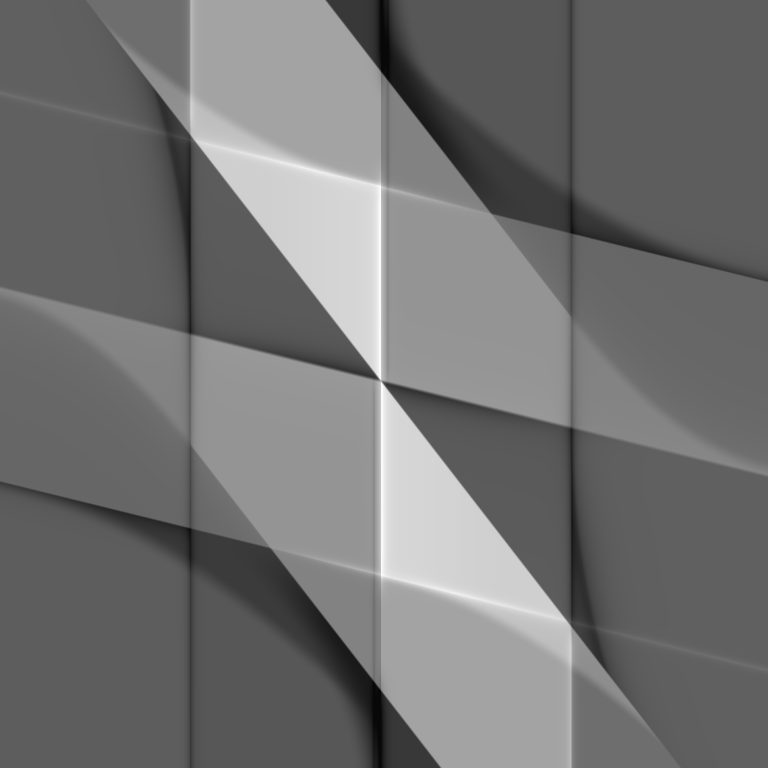
Reproduce this background procedurally as a Shadertoy shader.

```glsl
const vec2 CENTER = vec2(0.496, 0.504);
const float COLUMN = 0.248;        // spacing of the vertical folds
const float SHALLOW_SLOPE = 0.246;
const float SHALLOW_GAP = 0.253;
const float STEEP_SLOPE = 1.29;
const float STEEP_GAP = 0.403;
const float EDGE = 0.0016;
const float SOFT_EDGE = 0.006;

// Smooth 0 to 1 step across a signed distance
float past(float dist, float width) {
    return smoothstep(-width, width, dist);
}

// Exponential falloff on both sides of a line
float glow(float dist, float width) {
    return exp(-abs(dist) / width);
}

// Shade of the sheets above the central shallow fold
float upperShade(vec2 p, float shallow, float steep, float inner) {
    float ridge = shallow - SHALLOW_GAP;
    float arch = ridge - 0.93 * p.x * p.x;

    // Dim sheet with a curved shadow beside the column fold
    float rise = max(p.y - 0.06, 0.0);
    float bend = p.x + COLUMN + 0.5 * pow(rise, 2.1);
    float dim = mix(0.375, 0.29, past(bend, SOFT_EDGE));
    dim -= 0.14 * glow(bend, 0.018) * smoothstep(0.02, 0.25, p.y);
    dim = mix(dim, 0.35 + 0.05 * shallow, inner);
    dim -= 0.20 * glow(shallow, 0.013) * smoothstep(-0.36, 0.0, p.x);

    // Bright strip, split by the ridge and its arch
    float aboveRidge = mix(0.55, 0.73, inner) + 0.06 * glow(ridge, 0.025);
    float aboveArch = mix(0.43, 0.64, inner);
    float bright = mix(0.81, aboveRidge, past(ridge, 0.003));
    bright = mix(bright, aboveArch, past(arch, 0.010));
    bright += 0.03 * smoothstep(-0.18, 0.0, p.x) * past(-ridge, EDGE);

    float shade = mix(dim, bright, past(steep * 0.61, EDGE));
    shade = mix(shade, 0.22, past((steep - STEEP_GAP) * 0.61, EDGE));
    float fade = mix(0.06, 0.17, smoothstep(-0.30, 0.0, p.x));
    return shade + fade * glow(ridge, 0.004);
}

// Shade of the sheets below the central shallow fold
float lowerShade(vec2 p, float shallow, float steep, float inner) {
    float outside = min(p.x + COLUMN, 0.0);
    float band = steep + STEEP_GAP + 2.03 * outside * outside;
    float ledge = shallow + SHALLOW_GAP;
    float bandWidth = mix(0.007, EDGE, inner);
    float inBand = past(band * 0.61, bandWidth);

    // Middle sheets
    float lit = mix(0.51, 0.58, inner) + 0.02 * glow(shallow, 0.04);
    float shaded = mix(0.40, 0.405, inner) + 0.04 * glow(band, 0.05);
    float middle = mix(shaded, lit, inBand);

    // Shadow wedge opening below the ledge
    float run = p.x + 2.0 * COLUMN;
    float wedge = -ledge - 0.8 * run * run;
    float low = mix(0.23, mix(0.365, 0.34, inner), past(wedge, 0.016));
    low -= 0.09 * glow(ledge, 0.012) * (1.0 - inner);

    // Deep crease beside the steep band
    float climb = max(p.y + 0.52, 0.0);
    float crease = p.x + 1.39 * pow(climb, 1.76);
    float depth = smoothstep(-0.035, 0.018, crease) * inner;
    low = mix(low, 0.10, depth * smoothstep(-0.20, -0.34, p.y));
    low = mix(low, 0.51, inBand);

    float shade = mix(low, middle, past(ledge, EDGE));
    return shade + 0.16 * glow(ledge, 0.004) * smoothstep(-0.17, 0.0, p.x);
}

// Thin lines along the vertical folds
float foldLines(vec2 p) {
    float side = p.x + COLUMN;
    float top = smoothstep(0.30, 0.35, p.y);
    float line = mix(-0.13, 0.12, top) * glow(side, 0.004);
    line -= 0.07 * glow(side, 0.009) * glow(p.y - 0.07, 0.10);

    float reach = 1.0 - smoothstep(0.22, 0.30, abs(p.y));
    float ends = smoothstep(0.36, 0.44, abs(p.y));
    line += (0.20 * reach - 0.20 * ends) * glow(p.x, 0.005);
    line -= 0.09 * glow(p.x + 0.009, 0.002) * past(-p.y, 0.02);
    return line;
}

void mainImage(out vec4 fragColor, in vec2 fragCoord) {
    vec2 p = fragCoord / iResolution.xy - CENTER;

    // Half-turn symmetry: fold the right half onto the left
    p *= p.x > 0.0 ? -1.0 : 1.0;

    float shallow = p.y + SHALLOW_SLOPE * p.x;
    float steep = p.y + STEEP_SLOPE * p.x;
    float inner = past(p.x + COLUMN, EDGE);

    float upper = upperShade(p, shallow, steep, inner);
    float lower = lowerShade(p, shallow, steep, inner);
    float shade = mix(lower, upper, past(shallow, 0.003));
    shade += foldLines(p);

    fragColor = vec4(vec3(clamp(shade, 0.03, 0.98)), 1.0);
}
```
